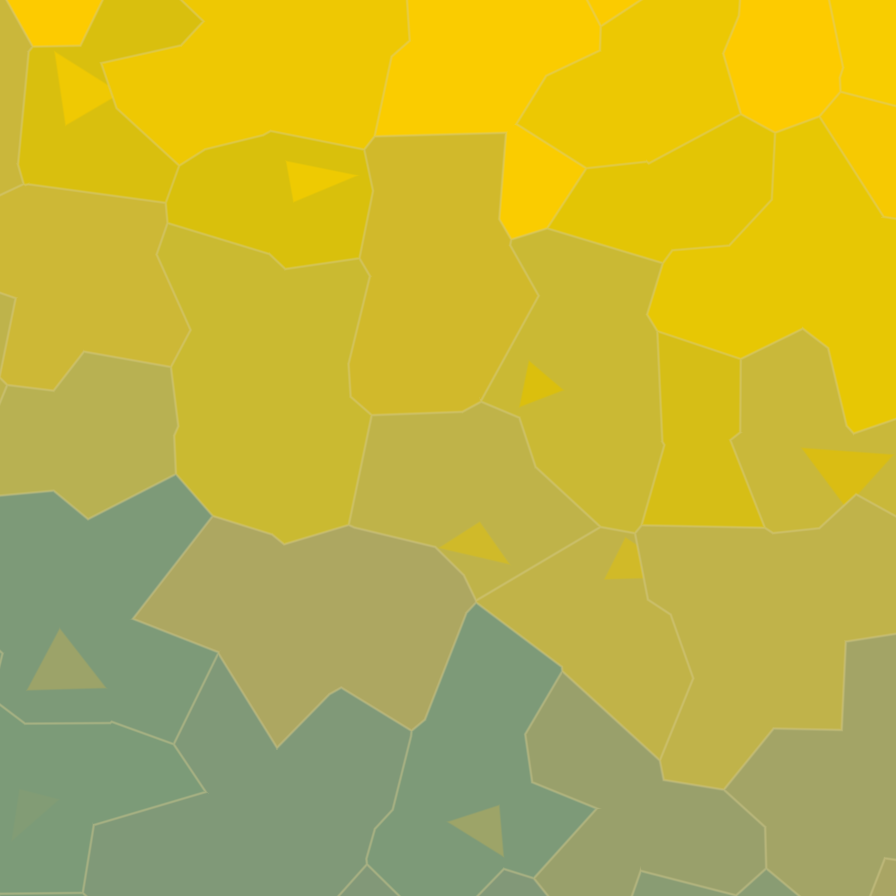
A WebGL 2 fragment shader for this pattern:

```glsl
#version 300 es
precision highp float;
// Flat jagged patches fading from grey green (lower left) to yellow (upper right).
// Small Voronoi shards are merged under the nearest site of a coarser grid, with
// pale hairlines where the owner changes and a small chip inside some patches.

uniform vec2 u_resolution;
out vec4 outColor;

const float SHARD_GRID = 9.5;        // shards across the canvas
const float PATCH_GRID = 4.8;        // patches across the canvas
const float SHARD_JITTER = 0.95;
const float PATCH_JITTER = 0.8;
const vec2  TONE_SLOPE = vec2(0.36, 0.90);
const float TONE_SPREAD = 0.24;      // random tone change per patch
const float HUE_SPREAD = 0.03;       // random red-green shift per patch
const float EDGE_SOFT = 0.0014;
const float LINE_WIDTH = 0.0024;
const float LINE_STRENGTH = 0.45;
const vec3  LINE_COLOR = vec3(0.84, 0.80, 0.56);
const float CHIP_CHANCE = 0.2;
const float CHIP_RADIUS = 0.045;
const float CHIP_TONE = 0.16;

const int RAMP_SIZE = 6;
const vec3 RAMP[RAMP_SIZE] = vec3[](
    vec3(0.50, 0.60, 0.47), vec3(0.66, 0.65, 0.39), vec3(0.72, 0.69, 0.33),
    vec3(0.78, 0.72, 0.24), vec3(0.87, 0.75, 0.03), vec3(0.98, 0.80, 0.00));
const float STOPS[RAMP_SIZE] = float[](0.05, 0.25, 0.37, 0.52, 0.74, 0.94);

// Integer hash: two values in 0..1 per cell and seed.
vec2 hash2(vec2 cell, int seed) {
    uvec2 v = uvec2(ivec2(cell) + 128 + seed * 517);
    v = v * 1664525u + 1013904223u;
    v.x += v.y * 1664525u;
    v.y += v.x * 1664525u;
    v ^= v >> 16u;
    v.x += v.y * 1664525u;
    v.y += v.x * 1664525u;
    v ^= v >> 16u;
    return vec2(v >> 8u) / 16777216.0;
}

vec2 shardSite(vec2 cell) {
    return (cell + 0.5 + SHARD_JITTER * (hash2(cell, 1) - 0.5)) / SHARD_GRID;
}

vec2 patchSite(vec2 cell) {
    return (cell + 0.5 + PATCH_JITTER * (hash2(cell, 2) - 0.5)) / PATCH_GRID;
}

// Cell of the patch that owns a shard.
vec2 patchOwner(vec2 site) {
    vec2 base = floor(site * PATCH_GRID), owner = base;
    float nearest = 1e9;
    for (int j = -1; j <= 1; j++)
    for (int i = -1; i <= 1; i++) {
        vec2 cell = base + vec2(i, j);
        float d = distance(site, patchSite(cell));
        if (d < nearest) { nearest = d; owner = cell; }
    }
    return owner;
}

vec3 ramp(float tone) {
    vec3 color = RAMP[0];
    for (int i = 1; i < RAMP_SIZE; i++)
        color = mix(color, RAMP[i], clamp((tone - STOPS[i - 1]) / (STOPS[i] - STOPS[i - 1]), 0.0, 1.0));
    return color;
}

vec3 patchColor(vec2 owner, float toneShift) {
    vec2 rnd = hash2(owner, 3) - 0.5;
    float tone = 0.5 + dot(patchSite(owner) - 0.5, TONE_SLOPE) + TONE_SPREAD * rnd.x;
    return ramp(tone + toneShift) + HUE_SPREAD * rnd.y * vec3(1.0, -0.4, 0.0);
}

// Corner k of an irregular triangle around the patch site.
vec2 chipCorner(vec2 owner, int k) {
    vec2 rnd = hash2(owner, 5 + k % 3);
    float angle = 2.0944 * float(k) + 0.9 * (rnd.x - 0.5) + 6.2832 * hash2(owner, 4).y;
    return CHIP_RADIUS * mix(0.5, 1.35, rnd.y) * vec2(cos(angle), sin(angle));
}

float chipDistance(vec2 p, vec2 owner) {
    float d = -1.0;
    for (int k = 0; k < 3; k++) {
        vec2 a = chipCorner(owner, k), side = normalize(chipCorner(owner, k + 1) - a);
        d = max(d, dot(p - a, vec2(side.y, -side.x)));
    }
    return d;
}

void main() {
    vec2 p = gl_FragCoord.xy / min(u_resolution.x, u_resolution.y);
    vec2 base = floor(p * SHARD_GRID);

    // Nearest shard and the patch it belongs to.
    vec2 site = vec2(0.0);
    float nearest = 1e9;
    for (int n = 0; n < 25; n++) {
        vec2 s = shardSite(base + vec2(n % 5 - 2, n / 5 - 2));
        float d = distance(p, s);
        if (d < nearest) { nearest = d; site = s; }
    }
    vec2 owner = patchOwner(site), neighbour = owner;

    // Closest border to a shard of another patch.
    float border = LINE_WIDTH;
    for (int n = 0; n < 25; n++) {
        vec2 s = shardSite(base + vec2(n % 5 - 2, n / 5 - 2));
        vec2 gap = s - site;
        float d = dot(0.5 * (s + site) - p, gap) / max(length(gap), 1e-5);
        if (dot(gap, gap) > 1e-8 && d < border) {
            vec2 other = patchOwner(s);
            if (other != owner) { border = d; neighbour = other; }
        }
    }

    // Fill, chip, softened border and hairline.
    vec3 color = patchColor(owner, 0.0);
    if (hash2(owner, 4).x < CHIP_CHANCE) {
        float chip = chipDistance(p - patchSite(owner), owner);
        color = mix(patchColor(owner, CHIP_TONE), color, smoothstep(-EDGE_SOFT, EDGE_SOFT, chip));
    }
    color = mix(patchColor(neighbour, 0.0), color, smoothstep(-EDGE_SOFT, EDGE_SOFT, border));
    color = mix(color, LINE_COLOR, LINE_STRENGTH * (1.0 - smoothstep(0.0, LINE_WIDTH, border)));
    outColor = vec4(color, 1.0);
}
```
